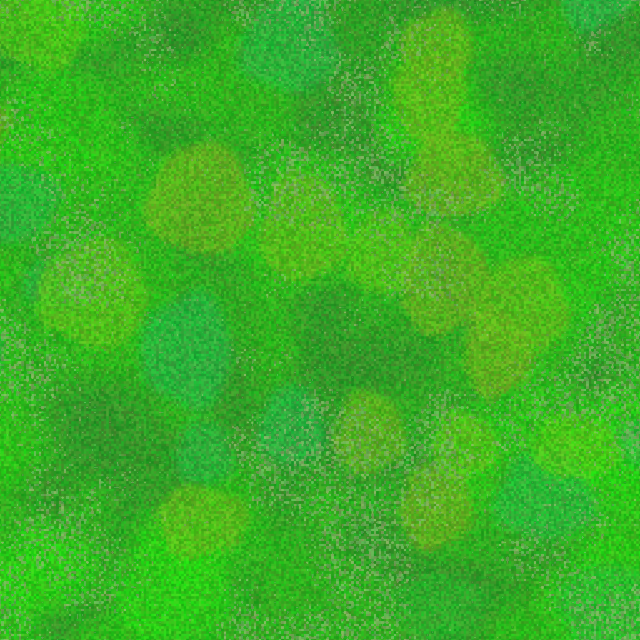
Give the GLSL for this texture, as a Shadertoy shader.

```glsl
// Mottled meadow green: soft overlapping dabs of paint under a fine speckled grain.
#define DARK_GREEN   vec3(0.20, 0.59, 0.16)
#define MID_GREEN    vec3(0.19, 0.71, 0.11)
#define BRIGHT_GREEN vec3(0.17, 0.84, 0.07)
#define TEAL         vec3(0.16, 0.70, 0.32)
#define OLIVE        vec3(0.43, 0.68, 0.12)
#define LIME         vec3(0.31, 0.78, 0.09)
#define SPECK        vec3(0.47, 0.67, 0.38)
#define GRAIN_CELLS  256.0
#define GRAIN_AMOUNT 0.26
#define SPECK_AMOUNT 0.75

float hash(vec2 p, float seed) {
    vec3 q = fract(vec3(p.xyx + seed * 17.3) * vec3(0.1031, 0.1030, 0.0973));
    q += dot(q, q.yzx + 33.33);
    return fract((q.x + q.y) * q.z);
}

// Blends the corners of a cell; a narrow margin gives crisper grains
float cellNoise(vec2 p, float margin, float seed) {
    vec2 cell = floor(p), f = smoothstep(margin, 1.0 - margin, fract(p));
    float low = mix(hash(cell, seed), hash(cell + vec2(1, 0), seed), f.x);
    float high = mix(hash(cell + vec2(0, 1), seed), hash(cell + vec2(1, 1), seed), f.x);
    return mix(low, high, f.y);
}

float softNoise(vec2 p, float seed) {
    return cellNoise(p, 0.0, seed);
}

float grainNoise(vec2 uv, float seed) {
    return cellNoise(uv * GRAIN_CELLS, 0.28, seed);
}

float layeredNoise(vec2 p, float seed) {
    return 0.6 * softNoise(p, seed) + 0.4 * softNoise(p * 2.3 + 5.0, seed + 1.0);
}

// Paints clustered oval dabs, one candidate per grid cell, in row order
vec3 paintDabs(vec3 color, vec2 p, float share, float softness, float opacity,
               vec3 tintA, vec3 tintB, float seed) {
    vec2 home = floor(p);
    for (int y = -1; y <= 1; y++) {
        for (int x = -1; x <= 1; x++) {
            vec2 cell = home + vec2(x, y);
            float cluster = smoothstep(0.25, 0.75, softNoise(cell * 0.45, seed));
            float present = step(hash(cell, seed + 1.0), share * 2.0 * cluster);
            vec2 jitter = vec2(hash(cell, seed + 2.0), hash(cell, seed + 3.0)) - 0.5;
            vec2 offset = p - cell - 0.5 - 0.7 * jitter;
            offset *= mix(vec2(0.84, 1.16), vec2(1.16, 0.84), hash(cell, seed + 7.0));
            float radius = mix(0.38, 0.70, hash(cell, seed + 4.0));
            float angle = atan(offset.y, offset.x);
            float phase = 6.28 * hash(cell, seed + 5.0);
            radius *= 1.0 + 0.07 * sin(3.0 * angle + phase) + 0.04 * sin(5.0 * angle - phase);
            float mask = smoothstep(softness, -softness, length(offset) - radius);
            vec3 tint = mix(tintA, tintB, hash(cell, seed + 6.0));
            color = mix(color, tint, present * mask * opacity);
        }
    }
    return color;
}

void mainImage(out vec4 fragColor, in vec2 fragCoord) {
    vec2 uv = fragCoord / iResolution.y;
    float lightGrain = grainNoise(uv, 1.0) - 0.5;
    float hueGrain = grainNoise(uv, 2.0) - 0.5;

    // Edges of the dabs are roughened slightly by the grain
    vec2 dabUv = uv + 0.007 * vec2(lightGrain, hueGrain);

    // Ground of broad light and dark greens
    float ground = smoothstep(0.28, 0.72, layeredNoise(uv * 6.0, 10.0));
    vec3 color = mix(DARK_GREEN, MID_GREEN, ground);

    // Dabs, from broad and blurred to small and crisp
    color = paintDabs(color, dabUv * 5.5 + 3.0, 0.40, 0.20, 0.75, MID_GREEN, BRIGHT_GREEN, 20.0);
    color = paintDabs(color, dabUv * 8.0 + 9.0, 0.17, 0.12, 0.65, TEAL, MID_GREEN, 30.0);
    color = paintDabs(color, dabUv * 8.0 + 6.0, 0.17, 0.08, 0.72, OLIVE, LIME, 40.0);

    // Pale specks, thick in loose patches and rare between them
    float patches = smoothstep(0.35, 0.70, layeredNoise(uv * 7.0, 50.0));
    float threshold = mix(0.94, 0.58, patches);
    float specks = smoothstep(threshold, threshold + 0.08, grainNoise(uv, 3.0));
    color = mix(color, SPECK, SPECK_AMOUNT * specks);

    // Fine grain in lightness and hue
    color *= 1.0 + GRAIN_AMOUNT * lightGrain;
    color += hueGrain * vec3(0.17, -0.04, 0.05);
    fragColor = vec4(clamp(color, 0.0, 1.0), 1.0);
}
```
